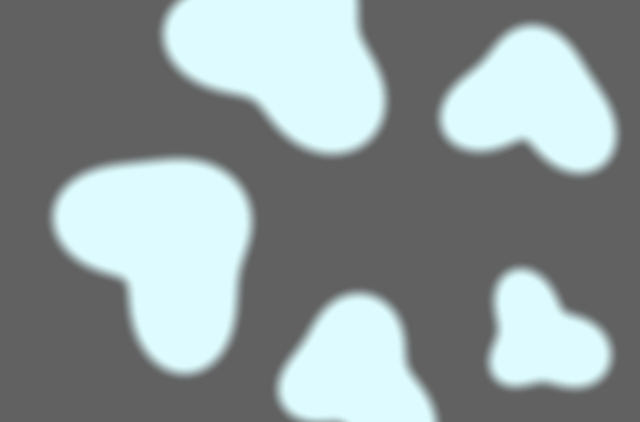
This pattern is drawn by a Shadertoy shader. Its source:

```glsl
// Soft-edged pale cyan blobs with rounded lobes scattered on a flat grey ground.
#define BLOB_COUNT 5
#define BLOB_RADIUS 0.222      // largest mean radius, in canvas heights
#define SHRINK 0.77            // size ratio from one column to the next
#define JITTER 0.03            // random shift of the centres
#define STRETCH 0.16           // two-fold elongation
#define LOBES 0.22             // three-fold lobes
#define KNOBS 0.05             // four-fold irregularity
#define EDGE_SOFTNESS 0.021    // half width of the blurred edge
#define GROUND vec3(0.38)
#define PALE_CYAN vec3(0.87, 0.99, 1.0)

const float TAU = 6.2831853;

float hash(float n) {
    return fract(sin(n * 127.1) * 43758.5453);
}

// Approximate signed distance to a closed curve with a wavy polar radius.
float blobDistance(vec2 p, float radius, float seed) {
    float angle = atan(p.y, p.x);
    vec3 order = vec3(2.0, 3.0, 4.0);
    vec3 amount = vec3(STRETCH, LOBES, KNOBS);
    vec3 phase = TAU * vec3(hash(seed), hash(seed + 1.0), hash(seed + 2.0));
    vec3 wave = order * angle + phase;

    float outline = 1.0 + dot(amount, cos(wave));
    float slope = -dot(amount * order, sin(wave));
    // Divide by the gradient so the edge is equally soft all around.
    return (length(p) - radius * outline) / length(vec2(1.0, slope / outline));
}

// Two staggered rows: two blobs above, three below.
vec2 blobCentre(float index) {
    float upper = step(index, 1.5);
    float column = index - 2.0 * (1.0 - upper);
    vec2 start = mix(vec2(0.39, 0.41), vec2(0.69, 0.88), upper);
    float spacing = mix(0.45, 0.585, upper);
    float dip = mix(0.337, 0.116, upper);
    vec2 shift = vec2(hash(index + 31.0), hash(index + 57.0)) - 0.5;
    return start + vec2(spacing * column, -dip * sin(1.25 * column)) + JITTER * shift;
}

float blobRadius(float index) {
    float column = index < 1.5 ? index : index - 2.0;
    return BLOB_RADIUS * pow(SHRINK, column);
}

void mainImage(out vec4 fragColor, in vec2 fragCoord) {
    vec2 uv = fragCoord / iResolution.y;

    // Nearest blob outline
    float nearest = 1e3;
    for (int i = 0; i < BLOB_COUNT; i++) {
        float index = float(i);
        float d = blobDistance(uv - blobCentre(index), blobRadius(index), 7.0 * index + 3.0);
        nearest = min(nearest, d);
    }

    // Blurred fill
    float cover = 1.0 - smoothstep(-EDGE_SOFTNESS, EDGE_SOFTNESS, nearest);
    fragColor = vec4(mix(GROUND, PALE_CYAN, cover), 1.0);
}
```
